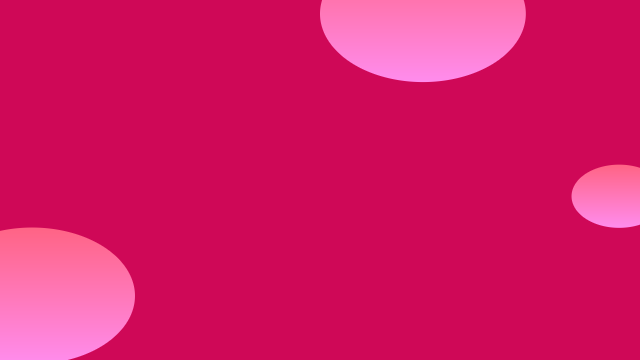
Give the GLSL for this background, as a Shadertoy shader.

```glsl
// Three soft pink ellipses, partly cut off by the canvas edges, on a flat crimson field.
// Each ellipse is an implicit shape filled with its own vertical gradient,
// and its edge is smoothed over about one pixel.

// Paints one ellipse over the base colour; centre and radii are canvas fractions.
vec3 paintEllipse(vec3 base, vec2 uv, vec2 centre, vec2 radii) {
    vec2 q = (uv - centre) / radii;

    // Implicit value divided by its gradient gives the distance in pixels
    float slope = length(2.0 * q / (radii * iResolution.xy));
    float dist = (dot(q, q) - 1.0) / max(slope, 1e-5);
    float coverage = clamp(0.5 - dist, 0.0, 1.0);

    // Orchid at the foot, coral at the crown
    float height = clamp(0.5 + 0.5 * q.y, 0.0, 1.0);
    vec3 fill = mix(vec3(1.0, 0.55, 0.93), vec3(1.0, 0.39, 0.52), height);
    return mix(base, fill, coverage);
}

void mainImage(out vec4 fragColor, in vec2 fragCoord) {
    vec2 uv = fragCoord / iResolution.xy;
    vec2 large = vec2(0.1608, 0.1898);

    vec3 colour = vec3(0.81, 0.03, 0.34);
    colour = paintEllipse(colour, uv, vec2(0.6608, 0.9618), large);
    colour = paintEllipse(colour, uv, vec2(0.0501, 0.1782), large);
    colour = paintEllipse(colour, uv, vec2(0.9674, 0.4549), large * 0.4625);

    fragColor = vec4(colour, 1.0);
}
```
